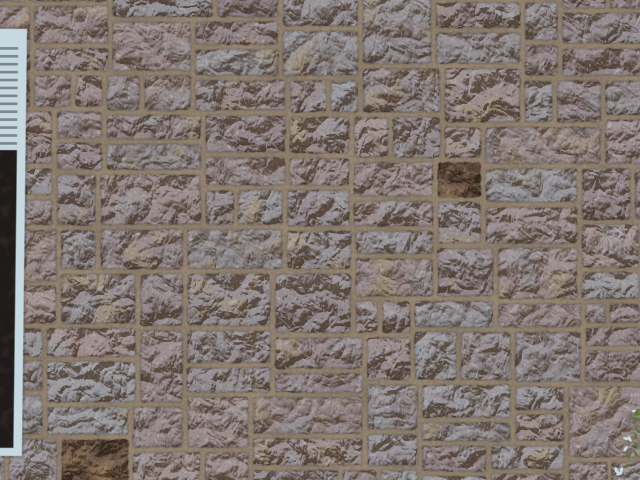
Give the GLSL for this texture, as a Shadertoy shader.

```glsl
const vec2 CELL = vec2(0.162, 0.116);    // mean block before splitting
const float JOINT_JITTER = 0.6;
const float TALL_BLOCK = 0.122;
const float JOINT_HALF = 0.0054;
const float CORNER = 0.006;
const float FACET_SCALE = 13.0;
const float RELIEF_GAIN = 0.021;
const vec3 MAUVE = vec3(0.495, 0.445, 0.455);
const vec3 SLATE = vec3(0.530, 0.525, 0.540);
const vec3 ROSE = vec3(0.560, 0.497, 0.488);
const vec3 UMBER = vec3(0.430, 0.365, 0.310);
const vec3 OCHRE = vec3(0.560, 0.500, 0.410);
const vec3 MORTAR = vec3(0.555, 0.495, 0.420);
const vec3 FLECK = vec3(0.700, 0.690, 0.700);
const vec3 FRAME = vec3(0.780, 0.850, 0.880);
const vec3 GLASS = vec3(0.120, 0.105, 0.105);
const vec3 LEAF = vec3(0.360, 0.460, 0.220);

float hash(vec2 p) {
    vec3 q = fract(p.xyx * 0.1031);
    q += dot(q, q.yzx + 33.33);
    return fract((q.x + q.y) * q.z);
}

float corner(vec2 cell, vec2 offset) {
    float angle = 6.2832 * hash(cell);
    return dot(vec2(cos(angle), sin(angle)), offset);
}

// Gradient noise, about -0.7 to 0.7
float noise(vec2 p) {
    vec2 i = floor(p), f = p - i, e = vec2(1, 0);
    vec2 u = f * f * f * (f * (f * 6.0 - 15.0) + 10.0);
    return mix(mix(corner(i, f), corner(i + e, f - e), u.x),
               mix(corner(i + e.yx, f - e.yx), corner(i + 1.0, f - 1.0), u.x), u.y);
}

// Creased height of a split rock face
float relief(vec2 p) {
    float height = 0.0, amp = 0.5;
    p += 0.014 * vec2(noise(p * 22.0), noise(p * 22.0 + 9.0));
    p *= FACET_SCALE;
    for (int i = 0; i < 4; i++) {
        height += amp * abs(noise(p));
        p = mat2(0.8, 0.6, -0.6, 0.8) * p * 2.1 + 5.0;
        amp *= 0.46;
    }
    return height;
}

// Each grid cell holds one joint, level or upright in checkerboard order
bool isLevel(vec2 cell) { return mod(cell.x + cell.y, 2.0) < 0.5; }
float joint(vec2 cell) { return 0.5 + JOINT_JITTER * (hash(cell + 40.0) - 0.5); }

// Bounds and identity of the block around p
void findStone(vec2 p, out vec2 lo, out vec2 hi, out vec2 id) {
    vec2 g = p / CELL, c = floor(g), f = g - c, side, e = vec2(1, 0);
    if (isLevel(c)) {
        side.y = step(joint(c), f.y);
        side.x = step(joint(c + vec2(0.0, 2.0 * side.y - 1.0)), f.x);
    } else {
        side.x = step(joint(c), f.x);
        side.y = step(joint(c + vec2(2.0 * side.x - 1.0, 0.0)), f.y);
    }
    vec2 v = c + side;
    vec4 j = vec4(joint(v - 1.0), joint(v), joint(v - e), joint(v - e.yx));
    lo = (v - 1.0 + (isLevel(v) ? j.zx : j.xw)) * CELL;
    hi = (v + (isLevel(v) ? j.wy : j.yz)) * CELL;
    id = v * 2.0 + 100.0;

    // Split some tall and some long blocks in two
    vec2 size = hi - lo;
    float chance = hash(id + 7.0);
    vec2 cut = mix(lo, hi, mix(0.38, 0.62, hash(id + 13.0)));
    if (size.y > TALL_BLOCK && chance < 0.65) {
        if (p.y > cut.y) { lo.y = cut.y; id.y += 1.0; } else hi.y = cut.y;
    } else if (size.x > 1.6 * size.y && chance < 0.6) {
        if (p.x > cut.x) { lo.x = cut.x; id.x += 1.0; } else hi.x = cut.x;
    }
}

vec3 stoneColor(vec2 p, vec2 id, float height01, float inset) {
    vec2 q = p + id * 0.37;
    float rough = mix(0.45, 1.2, hash(id + 3.0));
    float tint = hash(id + 21.0);
    vec3 col = mix(MAUVE, tint < 0.5 ? SLATE : ROSE, hash(id + 31.0));
    float patches = noise(q * 13.0) + 0.5 * noise(q * 31.0);
    col = mix(col, SLATE, 0.7 * smoothstep(0.0, 0.5, -patches));
    col = mix(col, OCHRE, 0.75 * smoothstep(0.05, 0.5, patches) * step(0.45, hash(id + 51.0)));

    // Light from above on the broken face
    float slope = (relief(q + vec2(-0.0015, 0.004)) - relief(q)) / 0.004;
    float light = clamp(-slope * RELIEF_GAIN * rough, -0.15, 0.10);
    col = mix(col, UMBER, clamp(-light * 4.5, 0.0, 0.65));
    col += light * vec3(0.75, 0.78, 0.82) + 0.05 * (height01 - 0.5);

    // Rare weathered dark blocks
    float dark = step(0.965, hash(id + 61.0));
    col *= mix(vec3(1), vec3(0.68, 0.60, 0.50) + 0.35 * patches, dark);

    // Pale flecks, scratches and grain
    float fleck = smoothstep(0.18, 0.5, noise(q * 105.0 + 2.0 * noise(q * 40.0)));
    float scratch = smoothstep(0.25, 0.5, noise(mat2(0.8, 0.6, -0.6, 0.8) * q * vec2(35.0, 120.0)));
    col = mix(col, FLECK, (0.5 * fleck + 0.35 * scratch) * (1.0 - 0.6 * dark));
    col += 0.05 * noise(q * 170.0);
    return col * mix(0.86, 1.0, smoothstep(0.0, 0.006, inset));
}

// Framed window with a blind over dark glass
vec3 addWindow(vec3 col, vec2 p, float px) {
    float edge = mix(0.045, 0.057, p.y);
    float outer = max(p.x - edge, abs(p.y - 0.495) - 0.445);
    float inner = max(p.x - edge + 0.018, abs(p.y - 0.485) - 0.418);
    float slat = abs(fract(p.y / 0.0165) - 0.5);
    vec3 blind = FRAME * mix(0.62, 1.0, smoothstep(0.08, 0.25, slat));
    vec3 glass = GLASS + vec3(0.13, 0.08, 0.06) * max(noise(p * 45.0), 0.0);
    vec3 pane = mix(glass, blind, smoothstep(-px, px, p.y - 0.687));
    col *= mix(0.8, 1.0, smoothstep(0.0, 0.008, outer));
    col = mix(FRAME, col, smoothstep(-px, px, outer));
    return mix(pane, col, smoothstep(-px, px, inner));
}

void mainImage(out vec4 fragColor, in vec2 fragCoord) {
    float px = 1.0 / iResolution.y;
    vec2 p = fragCoord * px, lo, hi, id;
    findStone(p, lo, hi, id);

    // Rounded, chipped outline inside the joints
    vec2 q = abs(p - 0.5 * (lo + hi)) - 0.5 * (hi - lo) + JOINT_HALF + CORNER;
    float d = length(max(q, 0.0)) + min(max(q.x, q.y), 0.0) - CORNER;
    d += 0.0028 * noise(p * 32.0) + 0.0025 * noise(p * 85.0);

    vec3 mortar = MORTAR * (1.0 + 0.09 * noise(p * 140.0) + 0.1 * noise(p * 9.0));
    mortar *= mix(0.9, 1.0, smoothstep(0.0, 0.004, d));
    vec3 stone = stoneColor(p, id, (p.y - lo.y) / (hi.y - lo.y), -d);
    vec3 col = mix(stone, mortar, smoothstep(-px, px, d));
    col = addWindow(col, p, px);

    // Sprig of leaves in the lower right corner
    float right = iResolution.x * px;
    for (float i = 0.0; i < 18.0; i++) {
        vec2 r = vec2(hash(vec2(i, 3.0)), hash(vec2(i, 8.0)));
        vec2 o = p - vec2(right - 0.045 * r.x * (1.3 - r.y), 0.15 * r.y);
        float turn = 6.2832 * hash(vec2(i, 5.0));
        o = mat2(cos(turn), sin(turn), -sin(turn), cos(turn)) * o;
        float leaf = length(o * vec2(1.0, 2.2)) - 0.0065;
        col = mix(mix(LEAF, FRAME, step(0.6, r.x)), col, smoothstep(-px, px, leaf));
    }
    fragColor = vec4(clamp(col, 0.0, 1.0), 1.0);
}
```
